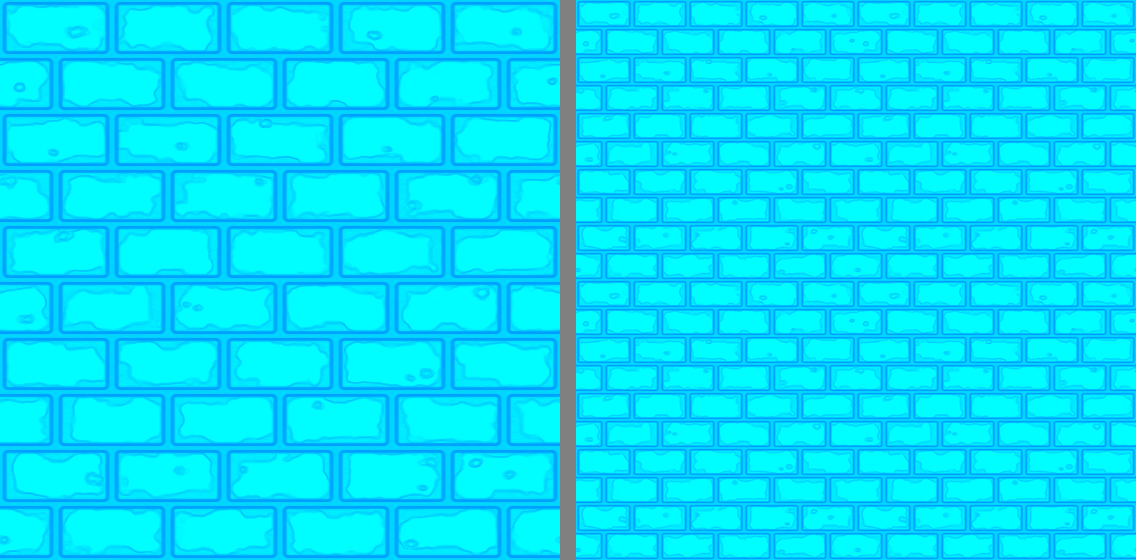
Left, the tile; right, the same tile 2 across and 2 down.
Write a WebGL 1 fragment shader that draws this texture map.

```glsl
precision highp float;

uniform vec2 u_resolution;

const vec2 BRICKS = vec2(5.0, 10.0);
const vec3 FACE_COLOR = vec3(0.0, 0.995, 1.0);
const vec3 DEEP_COLOR = vec3(0.0, 0.62, 1.0);
const float MAX_SHADE = 0.375;

float hash(vec2 cell, float seed) {
  return fract(sin(dot(cell, vec2(127.1, 311.7)) + seed * 17.3) * 43758.5453);
}

// Value noise that wraps over the unit square
float noise(vec2 uv, vec2 cells, float seed) {
  vec2 p = uv * cells;
  vec2 i = floor(p);
  vec2 f = p - i;
  f = f * f * f * (f * (f * 6.0 - 15.0) + 10.0);
  vec2 lo = mod(i, cells);
  vec2 hi = mod(i + 1.0, cells);
  float bottom = mix(hash(lo, seed), hash(vec2(hi.x, lo.y), seed), f.x);
  float top = mix(hash(vec2(lo.x, hi.y), seed), hash(hi, seed), f.x);
  return mix(bottom, top, f.y);
}

float fbm(vec2 uv, vec2 cells, float seed) {
  float sum = 0.0;
  float amplitude = 0.57;
  for (int i = 0; i < 3; i++) {
    sum += amplitude * noise(uv, cells, seed + float(i));
    cells *= 2.0;
    amplitude *= 0.5;
  }
  return sum;
}

// Distance inward from the joint centre line, with rounded corners
float edgeDistance(vec2 local, float radius) {
  vec2 inset = (0.5 / BRICKS - abs(local)) * vec2(0.75, 1.0);
  return radius - length(max(radius - inset, 0.0));
}

float wallMask(vec2 local) {
  return smoothstep(0.003, 0.010, edgeDistance(local, 0.012));
}

// Flat part of the brick, inside its ragged worn rim
float faceMask(vec2 local, vec2 uv, float seed) {
  float wear = smoothstep(0.3, 0.8, fbm(uv, vec2(20.0, 24.0), seed));
  float rim = 0.004 + 0.016 * wear;
  return smoothstep(rim, rim + 0.008, edgeDistance(local, 0.03));
}

// Scattered shallow pits, present on some bricks only
float dents(vec2 local, vec2 uv, float seed) {
  float depth = 0.0;
  float warp = fbm(uv, vec2(50.0), seed + 5.0) - 0.5;
  for (int i = 0; i < 2; i++) {
    vec2 key = vec2(float(i), 3.0);
    vec2 spot = vec2(hash(key, seed), hash(key + 7.0, seed)) - 0.5;
    vec2 size = mix(vec2(0.009, 0.007), vec2(0.021, 0.012), hash(key + 13.0, seed));
    float reach = length((local - spot * vec2(0.14, 0.06)) / size) + 1.2 * warp;
    float present = step(hash(key + 19.0, seed), 0.32);
    depth += present * (1.0 - smoothstep(0.0, 1.0, reach));
  }
  return depth;
}

float surfaceHeight(vec2 local, vec2 uv, float seed) {
  float wall = wallMask(local);
  float face = faceMask(local, uv, seed);
  float rough = fbm(uv, vec2(30.0, 60.0), seed + 11.0);
  float grain = fbm(uv, vec2(40.0, 80.0), seed + 17.0);
  return wall + 0.5 * face
    + 0.3 * rough * wall * (1.0 - face)
    + 0.03 * grain * wall
    - 0.75 * dents(local, uv, seed) * wall;
}

float slope(vec2 local, vec2 uv, float seed) {
  vec2 e = vec2(0.0007, 0.0);
  float dx = surfaceHeight(local + e.xy, uv + e.xy, seed)
           - surfaceHeight(local - e.xy, uv - e.xy, seed);
  float dy = surfaceHeight(local + e.yx, uv + e.yx, seed)
           - surfaceHeight(local - e.yx, uv - e.yx, seed);
  return length(vec2(dx, dy)) / (2.0 * e.x);
}

void main() {
  vec2 uv = gl_FragCoord.xy / u_resolution;

  // Running bond: even rows shift by half a brick
  vec2 grid = uv * BRICKS;
  grid.x += 0.5 * (1.0 - mod(floor(grid.y), 2.0));
  vec2 brick = mod(floor(grid), BRICKS);
  vec2 local = (fract(grid) - 0.5) / BRICKS;
  float seed = 40.0 * hash(brick, 1.0);

  // Steep walls, worn rims and joints darken
  float shade = 0.3 * (1.0 - exp(-slope(local, uv, seed) / 130.0));
  shade += 0.06 * (1.0 - faceMask(local, uv, seed));
  shade += 0.10 * (1.0 - wallMask(local));

  vec3 color = mix(FACE_COLOR, DEEP_COLOR, clamp(shade / MAX_SHADE, 0.0, 1.0));
  gl_FragColor = vec4(color, 1.0);
}
```
